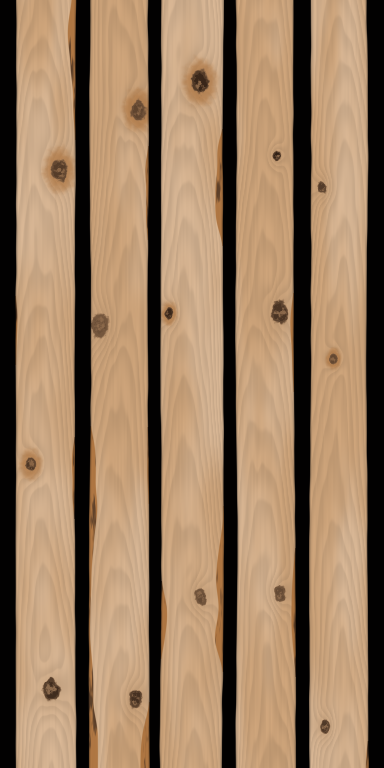
Write a WebGL 1 fragment shader that draws this texture.

```glsl
precision highp float;

uniform vec2 u_resolution;

const float PLANKS = 5.0;
const float PITCH = 0.1903;
const float FIRST_CENTRE = 0.120;
const int KNOTS = 3;

const vec3 GAP = vec3(0.008, 0.003, 0.003);
const vec3 PALE_WOOD = vec3(0.83, 0.70, 0.57);
const vec3 WARM_WOOD = vec3(0.79, 0.63, 0.47);
const vec3 AMBER = vec3(0.67, 0.44, 0.23);
const vec3 KNOT_BROWN = vec3(0.50, 0.37, 0.26);
const vec3 BARK = vec3(0.22, 0.14, 0.09);

float hash(vec2 p) {
  vec3 q = fract(vec3(p.xyx) * 0.1031);
  q += dot(q, q.yzx + 33.33);
  return fract((q.x + q.y) * q.z);
}

float noise(vec2 p) {
  vec2 i = floor(p);
  vec2 f = fract(p);
  f = f * f * (3.0 - 2.0 * f);
  float low = mix(hash(i), hash(i + vec2(1.0, 0.0)), f.x);
  float high = mix(hash(i + vec2(0.0, 1.0)), hash(i + vec2(1.0)), f.x);
  return mix(low, high, f.y);
}

float fbm(vec2 p) {
  return 0.57 * noise(p) + 0.29 * noise(p * 2.1 + 17.0) + 0.14 * noise(p * 4.3 + 41.0);
}

// Slow wander of a sawn edge with small chips
float edgeWobble(float y, float seed) {
  return 0.009 * (noise(vec2(y * 1.8, seed)) - 0.5)
       + 0.002 * (noise(vec2(y * 17.0, seed + 5.0)) - 0.5);
}

// Long slivers of bark along one edge; depth is the distance inside it
float barkMask(float depth, float y, float seed, float soft) {
  float reach = smoothstep(0.66, 0.88, noise(vec2(y * 2.6, seed + 9.0)));
  float inset = 0.018 * reach * (0.65 + 0.7 * noise(vec2(y * 12.0, seed)));
  return (1.0 - smoothstep(inset - soft, inset + soft, depth)) * step(0.001, inset);
}

// Growth rings: nested arches that bend around the knots
float growthRings(vec2 p, float bend, float seed) {
  float drift = 0.06 * (noise(vec2(p.y * 1.3, seed)) - 0.5);
  float across = p.x - drift;
  float field = 650.0 * across * across + p.y * 7.0 + bend * 3.0
              + 2.2 * fbm(vec2(p.x * 18.0 + seed, p.y * 3.0));
  float t = fract(field);
  return smoothstep(0.1, 0.8, t) * (1.0 - smoothstep(0.82, 1.0, t));
}

// Knot layers: x grain bend, y brown rim, z dark core, w amber stain
vec4 knotLayers(vec2 q, float radius, vec2 id) {
  float smoothR = length(q * vec2(1.0, 0.72)) / radius;
  float r = smoothR + 0.7 * (fbm(q * 75.0 + id * 11.0) - 0.5);
  float decay = smoothstep(0.3, 0.6, fbm(q * 110.0 + id * 7.0));
  float ring = smoothstep(0.5, 0.7, r) * (1.0 - smoothstep(0.8, 1.05, r));
  float core = (1.0 - smoothstep(0.65, 0.95, r)) * decay;
  float stain = step(0.68, hash(id + 31.0)) * (1.0 - smoothstep(1.2, 2.5, r));
  float rim = 1.0 - smoothstep(0.85, 1.15, r);
  float darkness = mix(0.25, 1.0, hash(id + 13.0));
  return vec4(exp(-0.22 * smoothR * smoothR), rim, max(core, 0.7 * ring) * darkness, stain);
}

vec4 plankKnots(vec2 p, float halfWidth, float plank) {
  vec4 layers = vec4(0.0);
  for (int k = 0; k < KNOTS; k++) {
    vec2 id = vec2(plank + 2.0, float(k) + 4.0);
    float x = (hash(id) - 0.5) * 1.5 * halfWidth;
    float y = (float(k) + 0.15 + 0.7 * hash(id + 7.0)) * 2.0 / float(KNOTS);
    float radius = mix(0.008, 0.023, hash(id + 19.0));
    layers = max(layers, knotLayers(p - vec2(x, y), radius, id));
  }
  return layers;
}

vec3 woodColour(vec2 p, vec4 knots, float plank) {
  float seed = plank * 13.7 + 3.0;
  float tone = fbm(vec2(p.x * 9.0 + seed, p.y * 2.0)) + 0.3 * (hash(vec2(plank, 8.0)) - 0.5);
  vec3 wood = mix(PALE_WOOD, WARM_WOOD, smoothstep(0.3, 0.72, tone));
  wood *= 1.01 - 0.065 * growthRings(p, knots.x, seed);
  wood *= 1.0 + 0.045 * (noise(vec2(p.x * 240.0 + seed, p.y * 8.0)) - 0.5);
  wood = mix(wood, WARM_WOOD * 0.92, 0.4 * knots.x);
  wood = mix(wood, AMBER, 0.6 * knots.w);
  wood = mix(wood, KNOT_BROWN, 0.85 * knots.y);
  return mix(wood, BARK * 0.8, knots.z);
}

void main() {
  vec2 uv = gl_FragCoord.xy / u_resolution;
  vec2 p = uv * vec2(1.0, 2.0);
  float soft = 0.75 / u_resolution.x;

  // Plank layout
  float plank = clamp(floor((p.x - FIRST_CENTRE) / PITCH + 0.5), 0.0, PLANKS - 1.0);
  p.x -= FIRST_CENTRE + plank * PITCH;
  float halfWidth = 0.075 + 0.0065 * (1.0 - min(abs(plank - 2.0), 1.0));
  float seed = plank * 21.0 + 2.0;
  float leftDepth = p.x + halfWidth + edgeWobble(p.y, seed);
  float rightDepth = halfWidth - p.x + edgeWobble(p.y, seed + 10.0);
  float depth = min(leftDepth, rightDepth);

  // Wood, live edge and shaded rim
  vec3 colour = woodColour(p, plankKnots(p, halfWidth, plank), plank);
  float bark = max(barkMask(leftDepth, p.y, seed, soft),
                   barkMask(rightDepth, p.y, seed + 10.0, soft));
  float rough = smoothstep(0.5, 0.8, fbm(vec2(p.x * 120.0, p.y * 16.0) + seed));
  colour = mix(colour, mix(AMBER, BARK, 0.8 * rough), 0.9 * bark);
  colour *= mix(0.78, 1.0, smoothstep(0.0, 0.006, depth));

  gl_FragColor = vec4(mix(GAP, colour, smoothstep(-soft, soft, depth)), 1.0);
}
```
